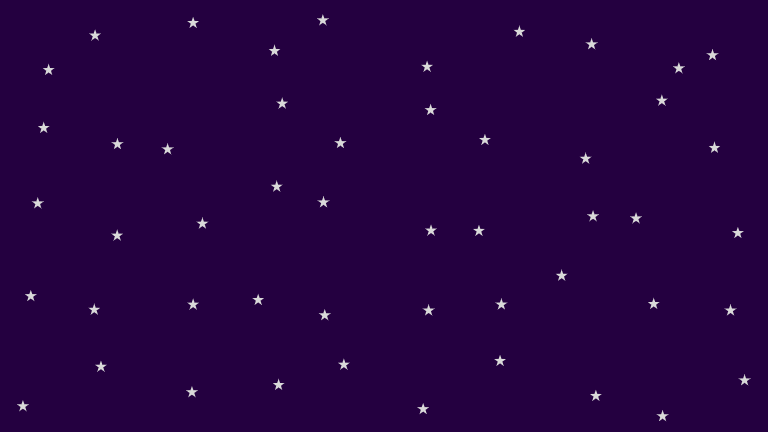
This pattern is drawn by a Shadertoy shader. Its source:

```glsl
// Small pale five-pointed stars scattered over a deep violet night sky.
// One upright star sits in each cell of a 10 by 5 grid, shifted by a hash;
// the star itself is a signed distance folded into one tenth of a turn.

const float PI = 3.14159265;
const vec3 NIGHT_VIOLET = vec3(0.141, 0.0, 0.25);
const vec3 STAR_GREY = vec3(0.85);

// Two random values in 0..1 for a grid cell
vec2 hash2(vec2 cell) {
    vec3 q = fract(cell.xyx * vec3(0.1031, 0.1030, 0.0973) + 0.37);
    q += dot(q, q.yzx + 33.33);
    return fract((q.xx + q.yz) * q.zy);
}

// Signed distance to a five-pointed star with one tip straight up
float starDistance(vec2 p, float outer, float inner) {
    float sector = 2.0 * PI / 5.0;
    float angle = atan(p.x, p.y);
    angle = abs(mod(angle + 0.5 * sector, sector) - 0.5 * sector);
    vec2 folded = length(p) * vec2(sin(angle), cos(angle));

    // Edge from the outer tip to the inner notch
    vec2 tip = vec2(0.0, outer);
    vec2 notch = inner * vec2(sin(0.5 * sector), cos(0.5 * sector));
    vec2 edge = notch - tip;
    vec2 toPoint = folded - tip;
    vec2 offset = toPoint - edge * clamp(dot(toPoint, edge) / dot(edge, edge), 0.0, 1.0);
    float side = edge.x * toPoint.y - edge.y * toPoint.x;
    return length(offset) * sign(side);
}

void mainImage(out vec4 fragColor, in vec2 fragCoord) {
    // Canvas height is one unit
    vec2 p = fragCoord / iResolution.y;
    vec2 cellSize = vec2(iResolution.x / iResolution.y / 10.0, 0.2);

    // Scatter: the shift keeps each star inside its own cell
    vec2 cell = floor(p / cellSize);
    vec2 shift = (hash2(cell) - 0.5) * 0.68;
    vec2 center = (cell + 0.5 + shift) * cellSize;

    // Fill with an edge one pixel wide
    float d = starDistance(p - center, 0.0142, 0.0058);
    float cover = clamp(0.5 - d * iResolution.y, 0.0, 1.0);

    fragColor = vec4(mix(NIGHT_VIOLET, STAR_GREY, cover), 1.0);
}
```
